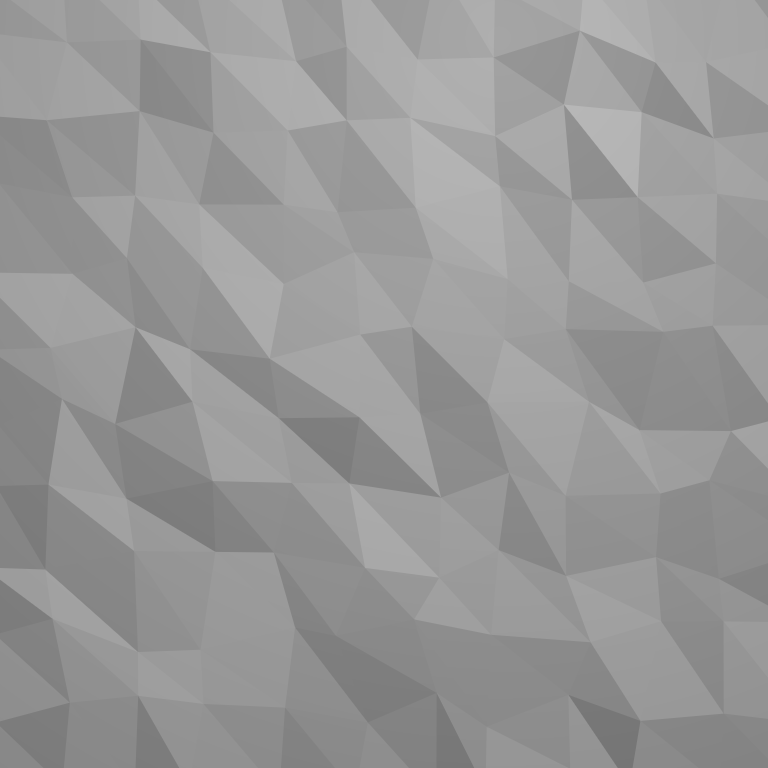
Write a WebGL 1 fragment shader that draws this background.

```glsl
precision highp float;
// Faceted grey low-poly surface: a jittered triangle mesh with flat shading and a soft light falloff.

uniform vec2 u_resolution;

const float CELLS = 10.45;    // mesh cells across the canvas
const float JITTER = 0.48;    // full width of vertex displacement, in cells
const float RELIEF = 0.30;    // full height range of the vertices, in cells
const float CONTRAST = 0.38;  // strength of the slope shading
const float VARIATION = 0.11; // tone range of single facets

// Three sine-free random values in 0..1.
vec3 hash3(vec2 id) {
    vec3 q = fract((id.xyx + 71.0) * vec3(0.1031, 0.1030, 0.0973));
    q += dot(q, q.yxz + 33.33);
    return fract((q.xxy + q.yzz) * q.zyx);
}

// Displaced mesh vertex: plane position in xy, height in z.
vec3 meshVertex(vec2 id) {
    vec3 offset = hash3(id) - 0.5;
    return vec3(id + offset.xy * JITTER, offset.z * RELIEF);
}

// Signed distance to the line a-b, positive on its left.
float edgeDistance(vec2 p, vec2 a, vec2 b) {
    vec2 edge = normalize(b - a);
    vec2 rel = p - a;
    return edge.x * rel.y - edge.y * rel.x;
}

// Antialiased coverage of a counter-clockwise triangle.
float coverage(vec2 p, vec3 a, vec3 b, vec3 c, float pixel) {
    float inside = min(edgeDistance(p, a.xy, b.xy),
                   min(edgeDistance(p, b.xy, c.xy), edgeDistance(p, c.xy, a.xy)));
    return clamp(inside / pixel + 0.5, 0.0, 1.0);
}

// Brightness of a facet relative to a level one.
float facetShade(vec3 a, vec3 b, vec3 c, vec3 light) {
    vec3 normal = normalize(cross(b - a, c - a));
    return CONTRAST * (dot(normal, light) - light.z);
}

// Tone shift of one facet, skewed towards a few darker ones, with zero mean.
float facetVariation(float random) {
    return VARIATION * (sqrt(random) - 0.667);
}

// Facet tone in x and its coverage in y, weighted for summing.
vec2 facet(vec2 p, vec3 a, vec3 b, vec3 c, vec3 light, float random, float pixel) {
    float shade = facetShade(a, b, c, light) + facetVariation(random);
    return vec2(shade, 1.0) * coverage(p, a, b, c, pixel);
}

// Shade of the mesh at p, blended over the facets of the nearby cells.
float meshShade(vec2 p, vec3 light, float pixel) {
    vec2 home = floor(p);
    vec2 sum = vec2(0.0);
    for (int j = -1; j <= 1; j++) {
        for (int i = -1; i <= 1; i++) {
            vec2 id = home + vec2(float(i), float(j));
            vec3 bottomLeft = meshVertex(id);
            vec3 bottomRight = meshVertex(id + vec2(1.0, 0.0));
            vec3 topLeft = meshVertex(id + vec2(0.0, 1.0));
            vec3 topRight = meshVertex(id + vec2(1.0, 1.0));
            vec3 random = hash3(id + vec2(191.0, 57.0));
            sum += facet(p, bottomLeft, bottomRight, topLeft, light, random.x, pixel);
            sum += facet(p, bottomRight, topRight, topLeft, light, random.y, pixel);
        }
    }
    return sum.x / max(sum.y, 0.001);
}

// Broad glow that fades away from its centre.
float lightFalloff(vec2 uv, vec2 centre) {
    return 0.662 - 0.115 * length(uv - centre);
}

void main() {
    float side = min(u_resolution.x, u_resolution.y);
    vec2 uv = gl_FragCoord.xy / side;
    vec3 light = normalize(vec3(0.30, 0.36, 0.80));

    float tone = lightFalloff(uv, vec2(0.65, 0.95));
    tone += meshShade(uv * CELLS + 0.2, light, CELLS / side);
    gl_FragColor = vec4(vec3(tone), 1.0);
}
```
